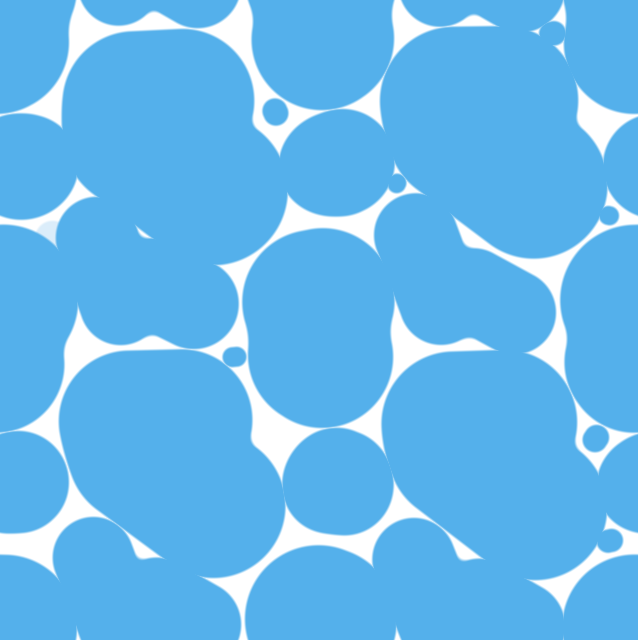
Reproduce this pattern procedurally as a Shadertoy shader.

```glsl
// Smooth blue pebbles packed tightly on white, with thin white channels and a few dots.
// A wrapping grid of cells each holds four two-lobed blobs built from capsules;
// hashed shifts and radii per cell make every blob different, and the tile repeats.

#define GRID 2.0       // cells per side of the tile
#define JITTER 0.030   // random shift of each lobe, in cells
#define SIZE_VARY 0.014 // random change of lobe radius
#define SWELL 0.007    // grows every blob, narrowing the channels
#define FILLET 0.030   // rounding of the notch between two lobes
#define DOT_SHARE 0.5  // share of the gaps that hold a dot
#define EDGE 0.005     // half width of the soft outline, in cells
#define BLUE vec3(0.33, 0.69, 0.92)
#define PALE vec3(0.86, 0.93, 0.98)

float hash(vec2 id, float seed) {
    return fract(sin(dot(id, vec2(127.1, 311.7)) + seed * 74.7) * 43758.5453);
}

vec2 jitter(vec2 id, float seed) {
    return JITTER * (vec2(hash(id, seed), hash(id, seed + 0.37)) - 0.5);
}

float smoothUnion(float a, float b) {
    float h = max(FILLET - abs(a - b), 0.0) / FILLET;
    return min(a, b) - h * h * FILLET * 0.25;
}

// Capsule from a to b with hashed shift and radius
float lobe(vec2 p, vec2 id, float seed, vec2 a, vec2 b, float radius) {
    a += jitter(id, seed);
    b += jitter(id, seed) + 0.5 * jitter(id, seed + 0.71);
    radius += SWELL + SIZE_VARY * (hash(id, seed + 0.53) - 0.5);
    vec2 axis = b - a;
    float t = clamp(dot(p - a, axis) / (dot(axis, axis) + 1e-5), 0.0, 1.0);
    return length(p - a - axis * t) - radius;
}

// Small oval placed in a gap between the blobs, or left out
float gapDot(vec2 p, vec2 id, float seed, vec2 center) {
    if (hash(id, seed) > DOT_SHARE) return 1.0;
    vec2 stretch = vec2(0.007, 0.005) * (vec2(hash(id, seed + 0.2), hash(id, seed + 0.4)) - 0.5);
    return lobe(p, id, seed, center - stretch, center + stretch, 0.027);
}

// Distance to all the blobs of one cell, y pointing down
float cellBlobs(vec2 p, vec2 id) {
    float boulder = smoothUnion(
        lobe(p, id, 1.0, vec2(0.413, 0.324), vec2(0.572, 0.324), 0.219),
        lobe(p, id, 2.0, vec2(0.446, 0.405), vec2(0.676, 0.580), 0.222));
    float bean = smoothUnion(
        lobe(p, id, 3.0, vec2(0.300, 0.744), vec2(0.381, 0.953), 0.121),
        lobe(p, id, 4.0, vec2(0.491, 0.893), vec2(0.621, 0.961), 0.130));
    float egg = smoothUnion(
        lobe(p, id, 5.0, vec2(-0.010, -0.052), vec2(0.010, -0.052), 0.225),
        lobe(p, id, 6.0, vec2(-0.004, 0.120), vec2(0.004, 0.120), 0.211));
    float pebble = smoothUnion(
        lobe(p, id, 7.0, vec2(0.031, 0.530), vec2(0.078, 0.530), 0.141),
        lobe(p, id, 8.0, vec2(0.064, 0.509), vec2(0.072, 0.509), 0.151));
    float dots = min(
        min(gapDot(p, id, 11.0, vec2(0.875, 0.363)), gapDot(p, id, 12.0, vec2(0.919, 0.679))),
        min(gapDot(p, id, 13.0, vec2(0.742, 0.104)), gapDot(p, id, 14.0, vec2(0.251, 0.587))));
    return min(min(min(boulder, bean), min(egg, pebble)), dots);
}

void mainImage(out vec4 fragColor, in vec2 fragCoord) {
    vec2 uv = fragCoord / iResolution.xy;
    vec2 p = vec2(uv.x, 1.0 - uv.y) * GRID;
    vec2 cell = floor(p);

    // Nearest blob among the neighbouring cells, ids wrapped at the tile edge
    float blobs = 1.0, stain = 1.0;
    for (int y = -1; y <= 1; y++) {
        for (int x = -1; x <= 1; x++) {
            vec2 corner = cell + vec2(x, y);
            vec2 id = mod(corner, GRID);
            vec2 local = p - corner;
            blobs = min(blobs, cellBlobs(local, id));
            // One faint stain in the first cell
            if (id.x + id.y < 0.5) stain = min(stain, length(local - vec2(0.165, 0.745)) - 0.055);
        }
    }

    // White ground, faint stain, blue blobs
    float soft = max(EDGE, GRID / iResolution.y);
    vec3 color = mix(PALE, vec3(1.0), smoothstep(-soft, soft, stain));
    color = mix(BLUE, color, smoothstep(-soft, soft, blobs));
    fragColor = vec4(color, 1.0);
}
```
